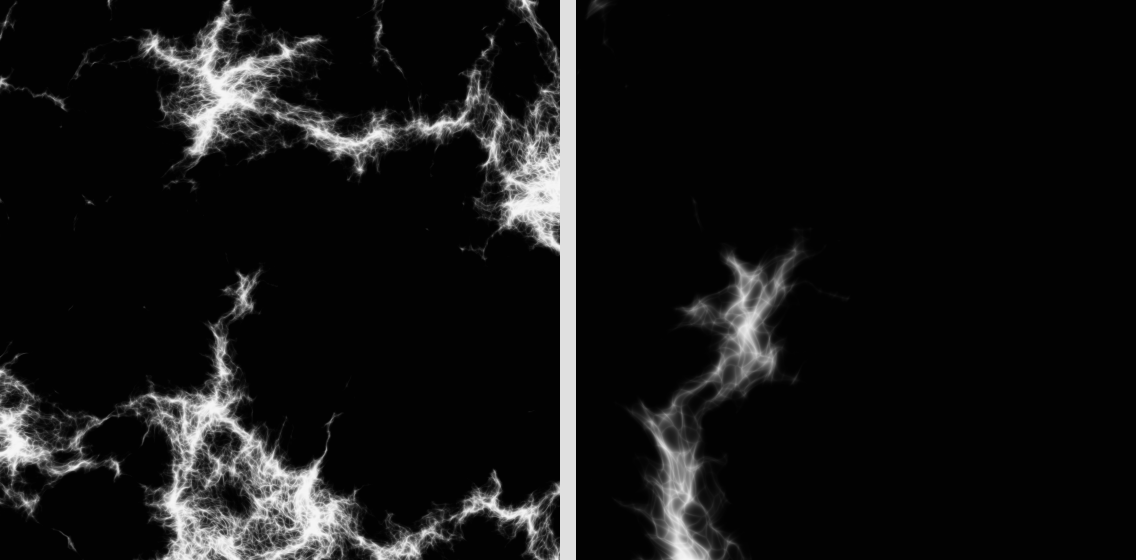
Left, the full canvas; right, a detail of the centre.
Write a WebGL 2 fragment shader that draws this texture.

```glsl
#version 300 es
precision highp float;

uniform vec2 u_resolution;
out vec4 outColor;

// Layout of the glowing regions
const vec2 SWELL_CENTER = vec2(0.43, 0.12);
const vec3 SWELL_FREQ = vec3(10.5, 9.0, 5.5);    // across, up, diagonal
const vec3 SWELL_AMP = vec3(0.40, 0.75, 0.40);
const float SWELL_TILT = 0.2;

// Domain warp that frays the filaments
const int WARP_STEPS = 7;
const float WARP_FREQ = 9.0;
const float WARP_AMP = 0.17;
const float WARP_AMP_GROWTH = 1.1;
const float WARP_GROWTH = 1.9;

// Cellular octaves
const int OCTAVES = 6;
const float CELL_FREQ = 5.0;
const float CELL_GROWTH = 1.84;
const float RAGGEDNESS = 1.9;
const float RAGGED_DECAY = 0.53;
const float MEAN_DISTANCE = 0.47;
const float VEIN_SHARPNESS = 16.0;
const float SHARPNESS_DECAY = 0.82;
const float VEIN_STRENGTH = 0.95;
const float VEIN_REACH = 0.25;
const float MEAN_VEIN = 0.22;
const float HAZE = 0.22;

// Tone
const float THRESHOLD = 0.2;
const float GAIN = 0.8;
const float FALLOFF = 1.9;
const float BLACK = 0.008;
const float WHITE = 0.96;

const int SAMPLES = 2;
const mat2 ROTATION = mat2(0.8, 0.6, -0.6, 0.8);

vec2 hash22(vec2 p) {
    vec3 h = fract(p.xyx * vec3(0.1031, 0.1030, 0.0973));
    h += dot(h, h.yzx + 33.33);
    return fract((h.xx + h.yz) * h.zy);
}

// Distances to the nearest and second nearest cell points
vec2 cellDistances(vec2 p) {
    vec2 cell = floor(p);
    vec2 local = p - cell;
    vec2 nearest = vec2(8.0);
    for (int y = -1; y <= 1; y++) {
        for (int x = -1; x <= 1; x++) {
            vec2 offset = vec2(x, y);
            vec2 delta = offset + hash22(cell + offset) - local;
            float d = dot(delta, delta);
            nearest.y = min(nearest.y, max(nearest.x, d));
            nearest.x = min(nearest.x, d);
        }
    }
    return sqrt(nearest);
}

// Layered sines, each one bending the domain of the next
vec2 fray(vec2 p) {
    float freq = WARP_FREQ;
    float amp = WARP_AMP;
    mat2 turn = ROTATION;
    for (int i = 0; i < WARP_STEPS; i++) {
        vec2 wave = sin(freq * (turn * p).yx + vec2(1.3, 4.1) * float(i + 1));
        p += amp / freq * (wave * turn);
        freq *= WARP_GROWTH;
        amp *= WARP_AMP_GROWTH;
        turn = ROTATION * turn;
    }
    return p;
}

// Broad regions where the filaments gather
float swell(vec2 p) {
    vec2 d = p - SWELL_CENTER;
    vec3 phase = vec3(d.x, d.y + SWELL_TILT * d.x, d.x + d.y);
    return dot(SWELL_AMP, cos(SWELL_FREQ * phase));
}

float filaments(vec2 p) {
    vec2 q = fray(p);
    float field = swell(q);
    float web = HAZE;
    float parentVein = 0.5;
    float ragged = RAGGEDNESS;
    float sharpness = VEIN_SHARPNESS;
    vec2 cellPos = q * CELL_FREQ;

    // Cell distance roughens the outline, cell borders form the veins
    for (int i = 0; i < OCTAVES; i++) {
        vec2 d = cellDistances(cellPos + 40.0);
        float vein = exp(-sharpness * (d.y - d.x));
        field += ragged * (d.x - MEAN_DISTANCE + VEIN_REACH * (vein - MEAN_VEIN));
        web += VEIN_STRENGTH * vein * (0.65 + 0.45 * parentVein);
        parentVein = vein;
        ragged *= RAGGED_DECAY;
        sharpness *= SHARPNESS_DECAY;
        cellPos = CELL_GROWTH * (ROTATION * cellPos) + 7.3;
    }

    float density = GAIN * pow(max(field - THRESHOLD, 0.0), FALLOFF);
    return 1.0 - exp(-density * web);
}

void main() {
    // Average a small grid of samples for smooth edges
    float light = 0.0;
    for (int y = 0; y < SAMPLES; y++) {
        for (int x = 0; x < SAMPLES; x++) {
            vec2 shift = (vec2(x, y) + 0.5) / float(SAMPLES) - 0.5;
            light += filaments((gl_FragCoord.xy + shift) / u_resolution.y);
        }
    }
    light /= float(SAMPLES * SAMPLES);
    outColor = vec4(vec3(mix(BLACK, WHITE, light)), 1.0);
}
```
